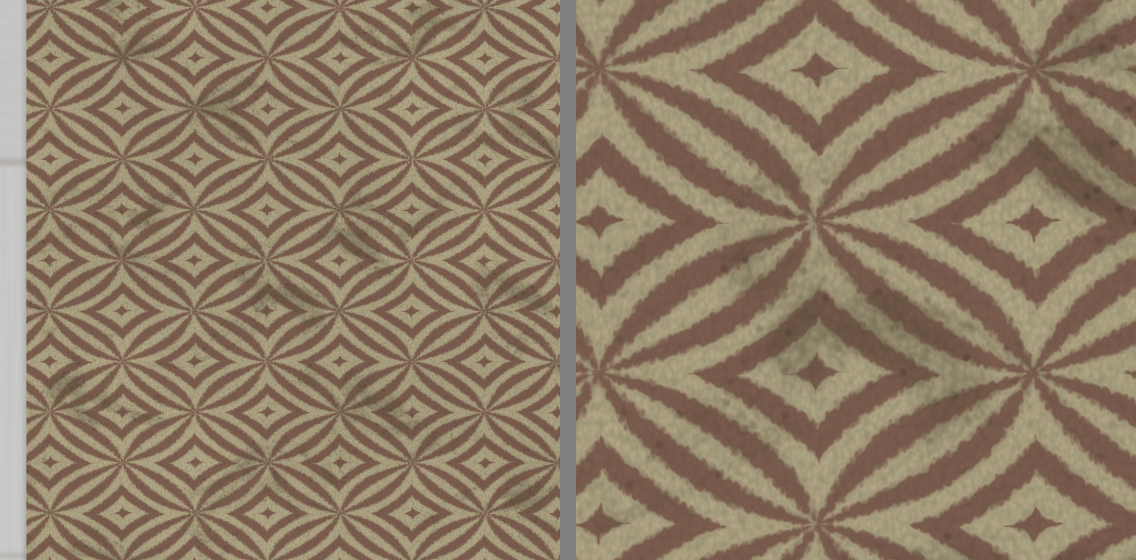
Left: the whole. Right: its middle third, enlarged.
Give the GLSL for this pattern, as a Shadertoy shader.

```glsl
// Worn woven cloth of nested concave diamonds and leaf-shaped lattice, beside a pale board.

const vec2  CENTER      = vec2(0.3477, 0.8958);  // middle of one diamond
const vec2  HALF_CELL   = vec2(0.1294, 0.0903);  // half diagonals of a diamond
const float CLOTH_EDGE  = 0.047;
const float LEAF_MID    = 0.215;                 // bow of the lattice arcs
const float LEAF_HALF   = 0.095;                 // half width of the arcs
const float RING_OUTER  = 0.57;
const float RING_INNER  = 0.36;
const float STAR_RADIUS = 0.125;
const float FRAY        = 0.055;
const float GRAIN       = 0.085;
const float STAIN       = 0.42;
const vec3  CREAM       = vec3(0.645, 0.605, 0.485);
const vec3  BROWN       = vec3(0.455, 0.340, 0.285);
const vec3  STAIN_COLOR = vec3(0.320, 0.280, 0.205);
const vec3  BOARD       = vec3(0.780, 0.782, 0.778);
const vec3  SEAM        = vec3(0.660, 0.640, 0.620);

vec2 hash2(vec2 p) {
    vec3 q = fract(vec3(p.xyx) * vec3(0.1031, 0.1030, 0.0973));
    q += dot(q, q.yzx + 33.33);
    return fract((q.xx + q.yz) * q.zy);
}

// Distance to the nearest scattered feature point
float cellular(vec2 p) {
    vec2 cell = floor(p), f = fract(p);
    float nearest = 2.0;
    for (int y = -1; y <= 1; y++)
        for (int x = -1; x <= 1; x++) {
            vec2 o = vec2(x, y);
            vec2 d = o + hash2(cell + o) - f;
            nearest = min(nearest, dot(d, d));
        }
    return sqrt(nearest);
}

// Layered, warped sines, roughly -1 to 1
float waves(vec2 p) {
    float sum = 0.0, amp = 0.5;
    for (int i = 0; i < 5; i++) {
        p += 0.6 * sin(p.yx * 1.3 + float(i));
        sum += amp * sin(p.x) * sin(p.y + 0.7);
        p = mat2(1.5, 1.1, -1.1, 1.5) * p;
        amp *= 0.65;
    }
    return sum;
}

float superDiamond(vec2 p, float power) {
    return pow(pow(p.x, power) + pow(p.y, power), 1.0 / power);
}

// Brown coverage inside the staggered diamond lattice
float motif(vec2 uv, float fray, float soft) {
    vec2 q = abs(mod((uv - CENTER) / HALF_CELL + 1.0, 2.0) - 1.0);
    if (q.x + q.y > 1.0) q = 1.0 - q;
    q = max(q, 1e-4);

    // Arcs that pinch together at the diamond corners
    float along = q.x - q.y;
    float bow = 1.0 - along * along;
    float arc = abs(1.0 - q.x - q.y - LEAF_MID * bow) - LEAF_HALF * bow - 0.008;

    // Concave ring and small central star
    float r = superDiamond(q, 0.85);
    float ring = abs(r - 0.5 * (RING_OUTER + RING_INNER)) - 0.5 * (RING_OUTER - RING_INNER);
    float star = superDiamond(q, 0.65) - STAR_RADIUS;

    float d = min(min(arc, ring), star) + fray;
    return 1.0 - smoothstep(-soft, soft, d);
}

vec3 clothColor(vec2 uv, float soft) {
    float tuft = cellular(uv * vec2(190.0, 150.0)) - 0.5;
    float fiber = cellular(uv * vec2(330.0, 210.0) + 17.0) - 0.5;
    vec2 drift = 0.0012 * sin(uv.yx * vec2(61.0, 47.0));
    float ink = motif(uv + drift, FRAY * (tuft + 0.6 * fiber), soft);
    vec3 color = mix(CREAM, BROWN, ink * 0.96);
    color *= 1.0 - GRAIN * (tuft + fiber) * mix(1.3, 0.8, ink);

    // Slanted stains, broken up by the pile
    float cloud = waves(uv * vec2(13.0, 19.0) + vec2(2.0, 5.0));
    float patches = smoothstep(0.12, 0.85, cloud + 0.25 * waves(uv * 55.0));
    color = mix(color, STAIN_COLOR, STAIN * patches * (0.85 + 0.5 * tuft));

    // Sparse dark flecks and broad fading
    float fleck = 1.0 - smoothstep(0.04, 0.15, cellular(uv * 42.0));
    color *= 1.0 - 0.14 * fleck * smoothstep(-0.2, 0.4, cloud);
    return color * (1.0 + 0.035 * waves(uv * 6.0 + 9.0));
}

vec3 boardColor(vec2 uv) {
    float upper = smoothstep(0.705, 0.715, uv.y);
    float grain = mix(waves(uv * vec2(260.0, 5.0)), waves(uv * vec2(12.0, 110.0)), upper);
    vec3 color = BOARD * (1.0 + 0.018 * grain - 0.015 * upper);
    float seam = exp(-pow((uv.y - 0.71) / 0.007, 2.0)) + 0.7 * exp(-pow((uv.y - 0.008) / 0.006, 2.0));
    color = mix(color, SEAM, 0.65 * seam);
    return color * (1.0 - 0.10 * smoothstep(CLOTH_EDGE - 0.012, CLOTH_EDGE, uv.x));
}

void mainImage(out vec4 fragColor, in vec2 fragCoord) {
    vec2 uv = fragCoord / iResolution.xy;
    float pixel = 1.0 / min(iResolution.x, iResolution.y);
    float soft = 0.025 + 0.7 * pixel / HALF_CELL.y;
    float cloth = smoothstep(-pixel, pixel, uv.x - CLOTH_EDGE);
    fragColor = vec4(mix(boardColor(uv), clothColor(uv, soft), cloth), 1.0);
}
```
